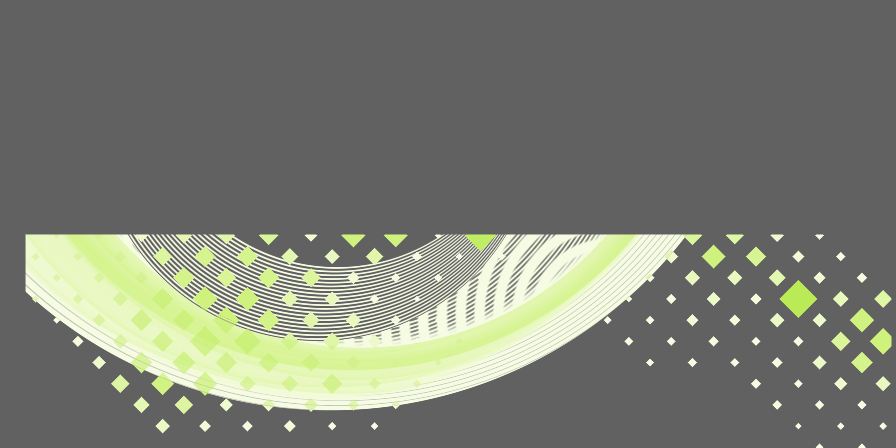
A Shadertoy shader for this background:

```glsl
// Grey backdrop with a lime crescent, fine concentric lines and a lattice of diamonds.
#define FRAME_LEFT 0.057
#define FRAME_RIGHT 1.99
#define FRAME_TOP 0.4766
#define PITCH 0.0473
#define LINE_COUNT 20.0
#define RING_SPACING 0.042

const vec3 GREY = vec3(0.38);
const vec3 CREAM = vec3(0.965, 0.985, 0.89);
const vec3 PALE = vec3(0.91, 0.97, 0.75);
const vec3 LIME = vec3(0.81, 0.95, 0.49);
const vec3 LEAF = vec3(0.73, 0.92, 0.34);

float hash(vec2 p) {
    return fract(sin(dot(p, vec2(127.1, 311.7))) * 4375.85);
}

float circle(vec2 p, vec2 center, float radius) {
    return length(p - center) - radius;
}

// Antialiased coverage of the negative side of a distance
float inside(float d, float pixel) {
    return smoothstep(0.5 * pixel, -0.5 * pixel, d);
}

// Repeated strokes; width is the filled share of each period
float stripes(float x, float width) {
    float w = clamp(fwidth(x), 0.001, 1.0);
    float d = abs(fract(x) - 0.5) - 0.5 * width;
    return smoothstep(0.5 * w, -0.5 * w, d);
}

float blob(vec2 p, vec2 center, float width) {
    vec2 d = (p - center) / width;
    return exp(-dot(d, d));
}

// Half diagonal of the diamond at a lattice point, as a share of the pitch
float diamondSize(vec2 c, vec2 id) {
    float rise = c.x + c.y, fall = c.x - c.y;
    bool leftField = rise > 0.39 && fall < 0.823 && c.x < 1.14 && c.y > 0.03;
    bool rightField = fall > 1.04 && rise > 1.62 && rise < 2.34
                   && (c.y > 0.18 || rise > 1.82);
    if (!leftField && !rightField) return 0.0;
    float size = 0.16;
    size += 0.42 * blob(c, vec2(0.52, 0.335), 0.22);
    size += 0.55 * blob(c, vec2(0.83, 0.49), 0.08);
    size += 0.60 * blob(c, vec2(1.073, 0.476), 0.04);
    size += 0.28 * blob(c, vec2(0.36, 0.18), 0.15);
    size += 0.22 * blob(c, vec2(0.74, 0.19), 0.12);
    size += 0.60 * blob(c, vec2(1.781, 0.333), 0.045);
    size += 0.42 * blob(c, vec2(1.96, 0.245), 0.11);
    size += 0.32 * blob(c, vec2(1.61, 0.466), 0.12);
    size += 0.10 * blob(c, vec2(1.69, 0.335), 0.25);
    return min(size * mix(0.8, 1.15, hash(id)), 0.9);
}

// Layered green bands; s runs from the inner edge (0) to the outer edge (1)
vec3 crescentColor(vec2 p, float s) {
    float right = smoothstep(0.7, 1.4, p.x);
    float whiteStart = mix(0.82, 0.42, right);
    vec3 color = mix(PALE, CREAM, smoothstep(0.35, whiteStart, s) * 0.75);
    float greenBand = smoothstep(-0.1, 0.36, s) * smoothstep(0.38, 0.35, s);
    color = mix(color, LIME, 0.65 * greenBand);
    for (int i = 0; i < 5; i++) {
        float k = float(i);
        float edge = 0.12 + 0.17 * k + 0.07 * sin(p.x * 4.0 + k * 2.1);
        float d = edge - s;
        float fold = smoothstep(-0.012, 0.012, d) * exp(-max(d, 0.0) * 14.0);
        color = mix(color, LIME, 0.35 * fold * (1.0 - 0.6 * right));
    }
    // Hairlines on the pale rim
    float rim = smoothstep(whiteStart - 0.05, whiteStart + 0.08, s);
    color = mix(color, CREAM, rim);
    float hair = stripes(s * 13.0 + 0.6 * sin(p.x * 3.0), 0.13);
    return mix(color, GREY, 0.4 * hair * rim);
}

void mainImage(out vec4 fragColor, in vec2 fragCoord) {
    vec2 p = fragCoord / iResolution.y;
    p.x += 1.0 - 0.5 * iResolution.x / iResolution.y;
    float pixel = 1.0 / iResolution.y;

    // Nested circles that bound the bands
    float outer = circle(p, vec2(0.737, 1.089), 1.005);
    float inner = circle(p, vec2(0.807, 0.943), 0.719);
    float lined = circle(p, vec2(0.708, 0.734), 0.495);
    float hole = circle(p, vec2(0.753, 0.823), 0.417);

    // Crescent
    float s = inner / max(inner - outer, 0.01);
    float body = inside(outer, pixel);
    vec3 color = mix(GREY, crescentColor(p, s), body);

    // Pale zone with stripes broken up by wide rings
    float t = hole / max(hole - lined, 0.01);
    float rings = sin(6.2832 * length(p - vec2(1.354, 0.297)) / RING_SPACING);
    float patches = smoothstep(-0.3, 0.7, rings) * smoothstep(0.0, 0.03, -inner);
    float broken = stripes(hole * 120.0, 0.5) * patches;
    color = mix(color, mix(CREAM, GREY, 0.85 * broken), inside(inner, pixel));

    // Concentric lines around the grey hole
    vec3 lines = mix(GREY, CREAM, stripes(t * LINE_COUNT, 0.46));
    color = mix(color, lines, inside(lined, pixel));
    color = mix(color, GREY, inside(hole, pixel));

    // Diamonds on a staggered lattice
    vec2 origin = vec2(0.505, 0.380);
    vec2 u = (p - origin) / PITCH;
    vec2 cell = 0.5 * vec2(u.x + u.y, u.x - u.y);
    vec2 id = floor(cell + 0.5);
    vec2 local = abs(cell - id);
    vec2 center = origin + PITCH * vec2(id.x + id.y, id.x - id.y);
    float size = diamondSize(center, id);
    float d = (2.0 * max(local.x, local.y) - size) * PITCH;
    float onCrescent = body * step(0.0, inner);
    vec3 tint = mix(CREAM, LIME, smoothstep(0.2, 0.6, size));
    tint = mix(tint, LEAF, max(smoothstep(0.6, 0.85, size), 0.6 * onCrescent));
    float cover = inside(d, 1.4 * pixel) * step(0.01, size);
    color = mix(color, tint, cover * mix(1.0, 0.6, onCrescent));

    // Straight crop of the artwork
    float frame = max(max(FRAME_LEFT - p.x, p.x - FRAME_RIGHT), p.y - FRAME_TOP);
    fragColor = vec4(mix(GREY, color, inside(frame, pixel)), 1.0);
}
```
